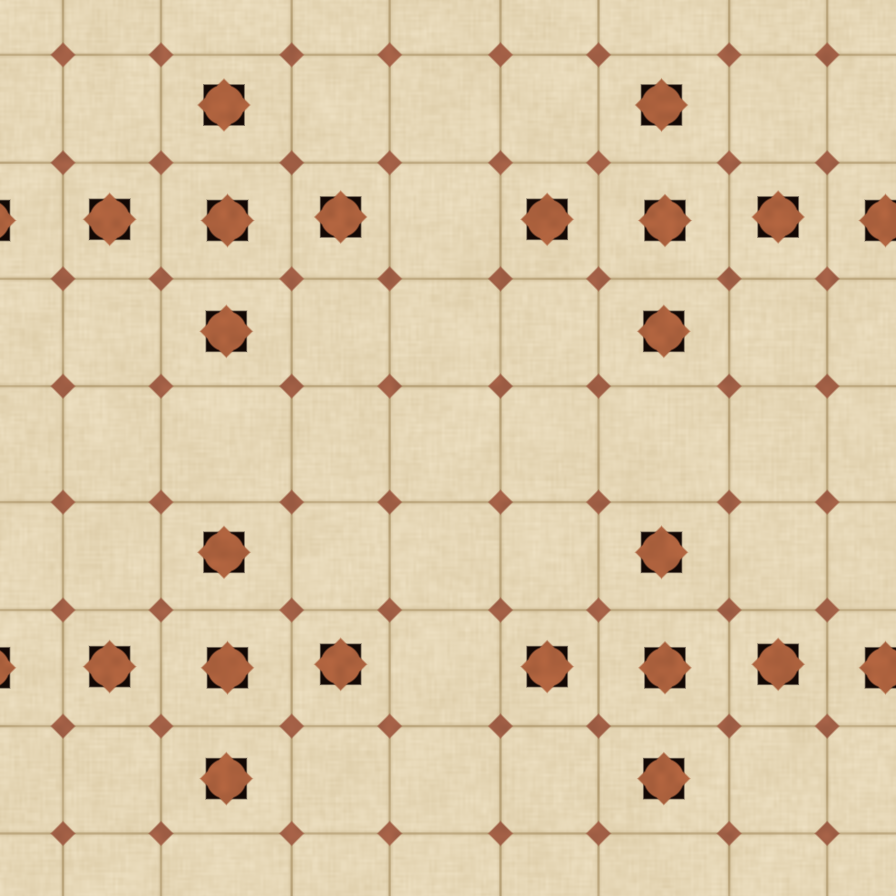
A WebGL 1 fragment shader for this pattern:

```glsl
precision highp float;
// Cream floor tiles of uneven widths with thin grout lines and clay diamonds
// at every crossing. Crosses of eight-pointed stars repeat over the grid;
// value noise adds a faint woven grain and uneven grout.

uniform vec2 u_resolution;

// Lengths are in canvas units: the canvas is SPAN wide and high, y down.
const float SPAN = 768.0;
const vec2 PERIOD = vec2(375.0, 383.4);
const vec2 ORIGIN = vec2(54.0, 47.0);
const vec4 CUTS_X = vec4(0.0, 84.0, 196.0, 280.0);
const vec4 CUTS_Y = vec4(0.0, 92.5, 192.0, 284.0);
const float GROUT_HALF = 1.1;
const float DIAMOND_RADIUS = 10.5;

const vec2 CROSS_CENTER = vec2(139.0, 140.0);
const vec2 CROSS_ARM = vec2(99.0, 97.0);
const vec2 MIDDLE_SHIFT = vec2(2.0, 2.0);
const float EDGE_STAR_X = -9.0;
const float STAR_TIP = 22.5;
const float STAR_BODY = 17.3;
const float STAR_SQUARE = 17.5;

const vec3 CREAM = vec3(0.902, 0.843, 0.714);
const vec3 GROUT = vec3(0.70, 0.61, 0.44);
const vec3 CLAY = vec3(0.63, 0.37, 0.27);
const vec3 RUST = vec3(0.675, 0.38, 0.24);
const vec3 DARK = vec3(0.07, 0.03, 0.02);
const float GRAIN = 0.055;

float hash(vec2 p) {
  vec3 q = fract(vec3(p.xyx) * 0.1031);
  q += dot(q, q.yzx + 33.33);
  return fract((q.x + q.y) * q.z);
}

float noise(vec2 p) {
  vec2 i = floor(p);
  vec2 f = fract(p);
  f = f * f * (3.0 - 2.0 * f);
  return mix(mix(hash(i), hash(i + vec2(1.0, 0.0)), f.x),
             mix(hash(i + vec2(0.0, 1.0)), hash(i + 1.0), f.x), f.y);
}

// Coverage of a shape from its signed distance.
float fill(float d, float soft) {
  return 1.0 - smoothstep(-soft, soft, d);
}

// Distance to the nearest of four cuts, wrapping at the period.
float cutDistance(float x, vec4 cuts, float period) {
  vec4 d = abs(x - cuts);
  d = min(d, period - d);
  return min(min(d.x, d.y), min(d.z, d.w));
}

float diamond(vec2 p, float radius) {
  return (abs(p.x) + abs(p.y) - radius) * 0.7071;
}

vec2 nearer(vec2 a, vec2 b) {
  return dot(a, a) < dot(b, b) ? a : b;
}

// Offset from the nearest star: a middle, four arms, and one at the canvas edge.
vec2 starOffset(vec2 p, vec2 cell) {
  vec2 best = cell - CROSS_CENTER - MIDDLE_SHIFT;
  for (int i = 0; i < 4; i++) {
    float angle = float(i) * 1.570796;
    vec2 dir = vec2(cos(angle), sin(angle));
    vec2 skew = vec2(dir.y, -dir.x);
    best = nearer(best, cell - CROSS_CENTER - dir * CROSS_ARM - skew);
  }
  float edgeX = mod(p.x - EDGE_STAR_X + 0.5 * SPAN, SPAN) - 0.5 * SPAN;
  return nearer(best, vec2(edgeX, cell.y - CROSS_CENTER.y - MIDDLE_SHIFT.y));
}

void main() {
  vec2 uv = gl_FragCoord.xy / u_resolution;
  vec2 p = vec2(uv.x, 1.0 - uv.y) * SPAN;
  float soft = max(SPAN / min(u_resolution.x, u_resolution.y) * 0.75, 1.0);
  vec2 cell = mod(p - ORIGIN, PERIOD);

  // Cream glaze with crossed fibres and broad mottling
  float grain = noise(p * vec2(0.07, 0.45)) + noise(p * vec2(0.45, 0.07) + 71.0)
              + noise(p * 0.2 + 19.0) + noise(p * 0.035 + 43.0) - 2.0;
  vec3 color = CREAM + grain * GRAIN * vec3(0.35, 0.42, 0.55);

  // Grout with a soft shoulder and uneven strength
  vec2 cut = vec2(cutDistance(cell.x, CUTS_X, PERIOD.x),
                  cutDistance(cell.y, CUTS_Y, PERIOD.y));
  float wear = 0.75 + 0.25 * noise(p * 0.04 + 9.0);
  float line = max(fill(cut.x - GROUT_HALF, soft), 0.9 * fill(cut.y - GROUT_HALF, soft));
  float shoulder = fill(min(cut.x, cut.y) - 2.0, 2.0);
  color = mix(color, GROUT, max(line * wear, shoulder * 0.25));

  // Clay diamonds at the crossings
  float tone = 0.95 + 0.1 * noise(p * 0.12 + 5.0);
  color = mix(color, CLAY * tone, fill(diamond(cut, DIAMOND_RADIUS), soft));

  // Dark square behind each rust star
  vec2 star = starOffset(p, cell);
  float square = max(abs(star.x), abs(star.y)) - STAR_SQUARE;
  float body = min(diamond(star, STAR_TIP), length(star) - STAR_BODY);
  color = mix(color, DARK, fill(square, soft));
  color = mix(color, RUST * tone, fill(body, soft));

  gl_FragColor = vec4(color, 1.0);
}
```
